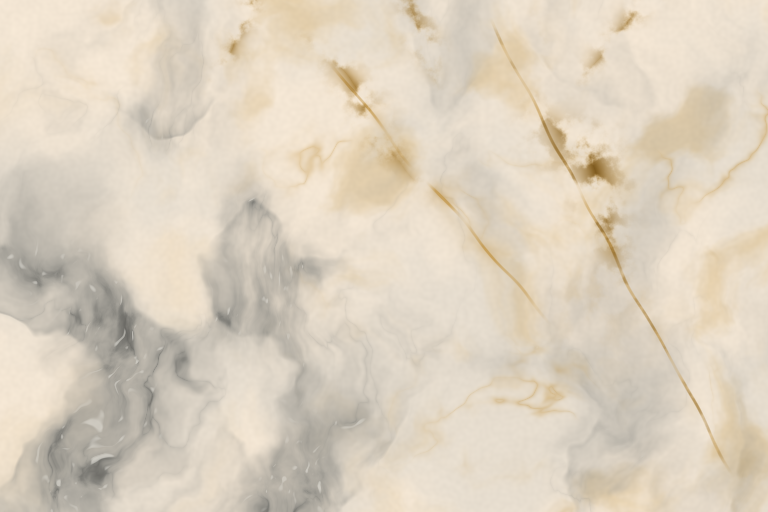
A Shadertoy shader for this texture:

```glsl
// Polished cream marble with grey clouding, dark rims and golden fractures.
#define WARP 0.13          // bending of all veins
#define STONE_SCALE 3.1    // pale rounded patches per canvas height
#define HAZE 0.72          // strength of the grey clouds
#define RIM 0.62           // strength of grey patch borders
#define WISP 0.34          // strength of thin grey veins
#define GOLD 0.85          // strength of golden deposits
#define CREAM_LIGHT vec3(0.955, 0.902, 0.830)
#define CREAM_DULL  vec3(0.905, 0.868, 0.812)
#define GREY_VEIN   vec3(0.590, 0.582, 0.555)
#define TAN_STAIN   vec3(0.860, 0.755, 0.570)
#define GOLD_VEIN   vec3(0.760, 0.590, 0.290)
#define BROWN_CORE  vec3(0.490, 0.350, 0.120)

vec2 gradientAt(vec2 cell) {
    float angle = 6.2832 * fract(sin(dot(cell, vec2(127.1, 311.7))) * 43758.5);
    return vec2(cos(angle), sin(angle));
}

// Gradient noise, roughly -0.7 to 0.7
float noise(vec2 p) {
    vec2 i = floor(p), f = p - i;
    vec2 u = f * f * f * (f * (f * 6.0 - 15.0) + 10.0);
    vec2 e = vec2(0.0, 1.0);
    float low  = mix(dot(gradientAt(i), f), dot(gradientAt(i + e.yx), f - e.yx), u.x);
    float high = mix(dot(gradientAt(i + e.xy), f - e.xy), dot(gradientAt(i + e.yy), f - e.yy), u.x);
    return mix(low, high, u.y);
}

float fbm(vec2 p) {
    float sum = 0.0, amplitude = 1.0;
    for (int i = 0; i < 5; i++) {
        sum += amplitude * noise(p);
        p = mat2(1.6, 1.2, -1.2, 1.6) * p + 7.3;
        amplitude *= 0.5;
    }
    return sum;
}

float bell(float x, float width) {
    return exp(-x * x / (width * width));
}

void mainImage(out vec4 fragColor, in vec2 fragCoord) {
    vec2 p = fragCoord / iResolution.y;
    vec2 warp = vec2(fbm(p * 2.3 + 3.1), fbm(p * 2.3 + 17.7));
    vec2 q = p + WARP * warp;
    vec2 flow = vec2(q.x - 0.25 * q.y, 0.55 * q.y + 0.1 * q.x);

    // Where grey and warm tones gather
    float greyZone = (1.0 - smoothstep(0.5, 1.05, q.x)) * (1.0 - smoothstep(0.62, 0.98, q.y));
    greyZone = max(greyZone, 0.9 * bell(length((q - vec2(1.1, 0.06)) * vec2(0.7, 1.4)), 0.19));
    greyZone = mix(0.36, 1.0, greyZone);
    float warmZone = smoothstep(0.55, 1.3, p.x + 0.75 * p.y);

    // Cream ground
    float tone = fbm(q * 2.6 + 41.0);
    vec3 color = mix(CREAM_DULL, CREAM_LIGHT, smoothstep(-0.4, 0.3, tone));

    // Tan stains
    float stain = smoothstep(0.0, 0.6, fbm(q * 4.5 + 63.0)) * mix(0.25, 1.0, warmZone);
    color = mix(color, TAN_STAIN, 0.6 * stain);

    // Rounded patches: crisp inner border, grey fading outwards
    float stone = noise(q * vec2(1.0, 0.85) * STONE_SCALE + 5.6) + 0.06 * warp.x;
    float patches = smoothstep(-0.25, 0.35, fbm(q * 4.0 + 29.0));
    float rim = smoothstep(-0.015, 0.025, stone) * exp(-max(stone, 0.0) * 10.0) * patches;

    // Grey clouds and wisps between the patches
    float outside = smoothstep(-0.28, 0.1, stone);
    float haze = smoothstep(-0.35, 0.5, fbm(flow * 5.0 + 11.0)) * outside;
    float wisp = exp(-abs(fbm(flow * 6.5 + 83.0)) * 13.0) * outside
               * smoothstep(-0.2, 0.4, noise(q * 5.0 + 51.0));
    float grey = greyZone * (HAZE * haze + RIM * rim * (1.0 - 0.4 * warmZone) + WISP * wisp);
    grey *= 1.0 + 0.35 * fbm(flow * 22.0);
    color = mix(color, GREY_VEIN, clamp(grey, 0.0, 1.0));
    color *= 1.0 - 0.28 * smoothstep(0.75, 1.3, grey);

    // Pale crystal flecks inside the grey
    float fleck = smoothstep(0.3, 0.55, noise(mat2(0.8, 0.6, -0.6, 0.8) * q * vec2(75.0, 38.0)));
    color = mix(color, vec3(0.91, 0.90, 0.87), 0.55 * fleck * smoothstep(0.3, 0.8, grey));

    // Ragged golden veins
    float speckle = fbm(p * 17.0 + 9.0);
    float crust = smoothstep(-0.25, 0.4, speckle);
    float gold = 0.55 * exp(-abs(fbm(q * 2.8 + 71.0)) * 24.0) * warmZone
               * smoothstep(0.0, 0.4, noise(q * 3.5 + 37.0));
    gold += 0.5 * rim * warmZone * smoothstep(0.0, 0.35, noise(q * 3.0 + 19.0)) * crust;
    float core = 0.0;

    // Short veins running in from the top
    for (int i = 0; i < 3; i++) {
        float k = float(i);
        float lean = 0.5 * cos(3.1416 * k) + 0.12 * k;
        float off = p.x - 0.5 - 0.39 * k + 0.09 * k * (2.0 - k) - lean * (p.y - 1.0) + 0.07 * warp.y;
        float vein = exp(-abs(off) / 0.014) * smoothstep(0.8, 0.95, p.y) * crust;
        gold += 0.8 * vein;
        core += 0.5 * vein;
    }

    // Long diagonal fractures with crusted deposits
    for (int i = 0; i < 2; i++) {
        float k = float(i);
        float angle = -0.87 - 0.21 * k;
        vec2 along = vec2(cos(angle), sin(angle));
        vec2 d = p - vec2(0.63 + 0.32 * k, 0.89 + 0.08 * k);
        float t = dot(d, along);
        float off = dot(d, vec2(-along.y, along.x)) + 0.012 * noise(p * 8.0 + k);
        float span = smoothstep(0.0, 0.08, t) * (1.0 - smoothstep(0.58 + 0.33 * k, 0.7 + 0.33 * k, t));
        float hair = 1.0 - smoothstep(0.001, 0.0045, abs(off));
        hair *= span * smoothstep(-0.5, 0.2, noise(p * 13.0 + 4.0));
        float clump = bell(t - 0.14 - 0.24 * k, 0.13);
        float deposit = clump * exp(-abs(off - 0.045 * k * clump + 0.05 * warp.x) / (0.015 + 0.009 * k)) * crust;
        float halo = span * exp(-abs(off) / 0.013) * smoothstep(-0.1, 0.5, noise(p * 11.0 + 31.0));
        gold += 0.6 * hair + 1.15 * deposit + 0.55 * halo;
        core += 0.35 * k * hair + (0.5 + 0.5 * k) * deposit;
    }
    color = mix(color, GOLD_VEIN, GOLD * clamp(gold, 0.0, 1.0));
    color = mix(color, BROWN_CORE, clamp(core, 0.0, 1.0) * smoothstep(0.0, 0.45, speckle + 0.15));

    // Fine grain of the polished surface
    color *= 1.0 + 0.018 * noise(p * 95.0) + 0.012 * fbm(q * 24.0);
    fragColor = vec4(clamp(color, 0.0, 1.0), 1.0);
}
```
